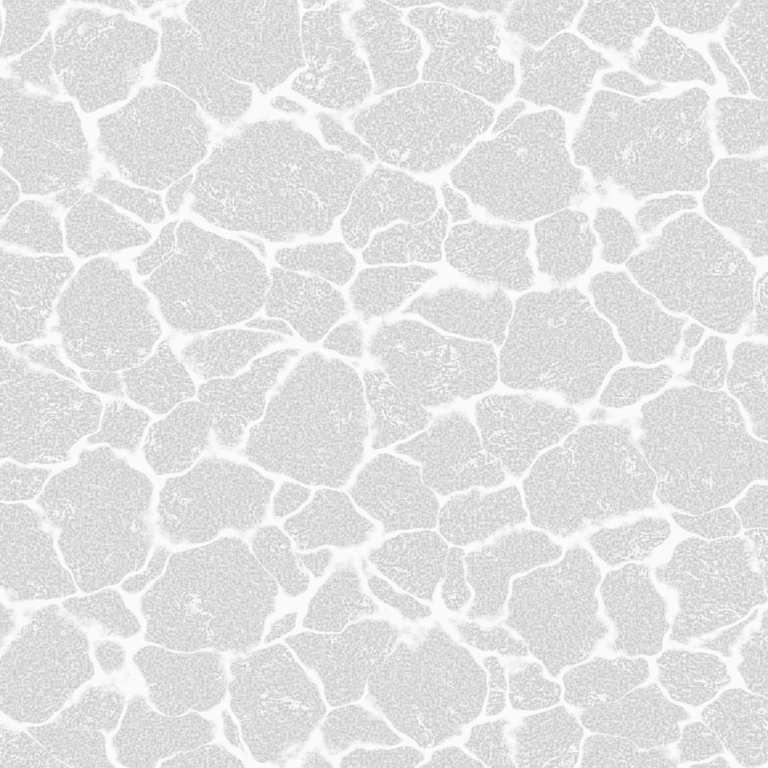
A WebGL 2 fragment shader for this texture map:

```glsl
#version 300 es
precision highp float;

uniform vec2 u_resolution;
out vec4 fragColor;

vec2 hash2(vec2 p) {
  vec3 q = fract(p.xyx * vec3(0.1031, 0.1030, 0.0973));
  q += dot(q, q.yzx + 33.33);
  return fract((q.xx + q.yz) * q.zy);
}

float gradientDot(vec2 cell, vec2 offset) {
  float angle = 6.2832 * hash2(cell + 71.0).x;
  return dot(vec2(cos(angle), sin(angle)), offset);
}

float noise(vec2 p) {
  vec2 i = floor(p), f = p - i;
  vec2 u = f * f * f * (f * (f * 6.0 - 15.0) + 10.0);
  vec2 e = vec2(1.0, 0.0);
  float low = mix(gradientDot(i, f), gradientDot(i + e, f - e), u.x);
  float high = mix(gradientDot(i + e.yx, f - e.yx), gradientDot(i + 1.0, f - 1.0), u.x);
  return 1.4 * mix(low, high, u.y);
}

float fbm(vec2 p) {
  float sum = 0.0, amplitude = 0.6;
  for (int i = 0; i < 4; i++) {
    sum += amplitude * noise(p);
    p = mat2(1.6, 1.2, -1.2, 1.6) * p + 7.3;
    amplitude *= 0.55;
  }
  return sum;
}

// Jittered stone centre, with its weight in z
vec3 stoneSite(vec2 cell) {
  float size = hash2(cell + 19.0).x;
  return vec3(cell + 0.05 + 0.9 * hash2(cell), 1.15 * size * size * size);
}

// Rounded distance to the stone border; the stone centre goes to site
float stoneBorder(vec2 p, out vec3 site) {
  vec2 base = floor(p);
  float nearest = 1e5;
  for (int y = -2; y <= 2; y++)
    for (int x = -2; x <= 2; x++) {
      vec3 s = stoneSite(base + vec2(x, y));
      float power = dot(p - s.xy, p - s.xy) - s.z;
      if (power < nearest) { nearest = power; site = s; }
    }
  float sum = 0.0;
  for (int y = -2; y <= 2; y++)
    for (int x = -2; x <= 2; x++) {
      vec3 s = stoneSite(base + vec2(x, y));
      float span = distance(s.xy, site.xy);
      if (span > 0.001) {
        float power = dot(p - s.xy, p - s.xy) - s.z;
        sum += exp(-20.0 * (power - nearest) / (2.0 * span));
      }
    }
  return -log(sum) / 20.0;
}

void main() {
  vec2 uv = gl_FragCoord.xy / u_resolution.y;
  vec2 p = uv * vec2(10.6, 12.6) + 40.0;

  // Irregular outlines
  vec2 warped = p + 0.26 * vec2(noise(p * 1.1), noise(p * 1.1 + 31.0));
  warped += 0.07 * vec2(noise(p * 3.7 + 5.0), noise(p * 3.7 + 53.0));
  vec3 site;
  float border = stoneBorder(warped, site);
  vec2 character = hash2(site.xy * 37.0);

  // Mostly crisp joints, with dusty stretches
  float dust = smoothstep(0.0, 0.45, noise(p * 1.1 + 11.0));
  float ragged = fbm(p * 5.0);
  float gap = 0.018 + 0.045 * noise(p * 0.9 + 23.0);
  float softness = max(mix(0.03, 0.14, dust), 10.0 / u_resolution.y);
  float stone = smoothstep(gap - 0.3 * softness, gap + softness,
                           border + mix(0.02, 0.15, dust) * ragged);

  // Fine ridges along each stone's own direction
  float angle = 3.1416 * character.x;
  vec2 along = vec2(cos(angle), sin(angle));
  vec2 q = mat2(along.x, -along.y, along.y, along.x) * p;
  q += 0.12 * vec2(noise(p * 3.0 + 9.0), noise(p * 3.0 + 61.0));
  float ridges = noise(q * vec2(10.0, 22.0));
  float grain = noise(uv * 290.0);

  // Worn pale patches and flecks
  float patchMask = smoothstep(0.12, 0.5, fbm(q * vec2(1.3, 2.2) + 17.0) + 0.25 * ragged);
  float rough = smoothstep(0.4, 1.0, character.y);
  float fleck = smoothstep(0.2, 0.6, ridges + 0.35 * grain) * (0.2 + 0.5 * rough);
  float worn = patchMask * smoothstep(-0.2, 0.4, ridges + 0.7 * grain + 0.4 * ragged);

  float grey = 0.857 + 0.025 * ridges + 0.085 * grain;
  grey = mix(grey, 0.965, clamp(fleck + 0.85 * worn, 0.0, 1.0));
  float shade = mix(0.98, grey, stone);
  fragColor = vec4(vec3(shade), 1.0);
}
```
